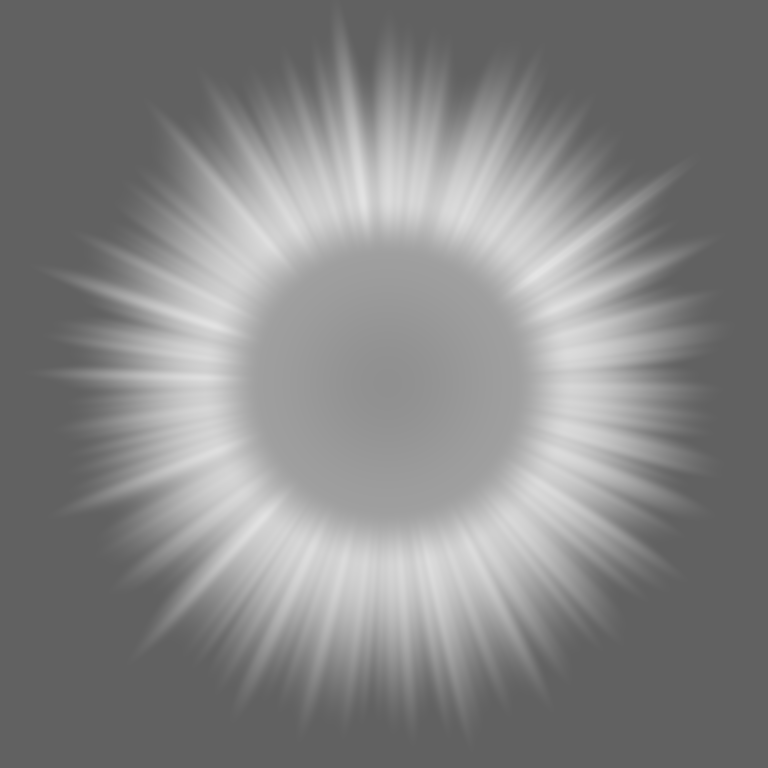
Write a Shadertoy shader that draws this background.

```glsl
// A soft grey disc ringed by a bright corona of tapering rays on a dark field.
// Periodic gradient noise over the angle sets how far each ray reaches,
// and a few leading rays are laid over it as narrow angular bumps.

const float TAU = 6.283185;

// Random slope in -1..1 for one angular cell
float slope(float cell, float seed) {
    return 2.0 * fract(sin(cell * 127.1 + seed * 311.7) * 43758.5) - 1.0;
}

// Gradient noise around the circle; turn runs 0..1 and wraps without a seam
float angularNoise(float turn, float cells, float seed) {
    float x = turn * cells;
    float cell = floor(x);
    float f = x - cell;
    float blend = f * f * f * (f * (f * 6.0 - 15.0) + 10.0);
    float left = slope(mod(cell, cells), seed) * f;
    float right = slope(mod(cell + 1.0, cells), seed) * (f - 1.0);
    return 2.0 * mix(left, right, blend);
}

// Narrow bumps at the directions, in degrees, of the leading rays
float leadingRays(float turn) {
    const float directions[18] = float[18](
        9.0, 24.0, 35.6, 54.3, 65.5, 91.0, 98.5, 130.5, 161.5,
        178.0, 202.0, 227.0, 244.4, 256.0, 283.0, 296.0, 326.9, 337.0);
    float sum = 0.0;
    for (int i = 0; i < 18; i++) {
        float offset = fract(turn - directions[i] / 360.0 + 0.5) - 0.5;
        float degreesOff = offset * 360.0 / 1.7;
        sum += exp(-degreesOff * degreesOff);
    }
    return min(sum, 1.0);
}

void mainImage(out vec4 fragColor, in vec2 fragCoord) {
    vec2 p = (fragCoord - 0.5 * iResolution.xy) / min(iResolution.x, iResolution.y);
    p -= vec2(0.005, 0.001);
    float radius = length(p);
    float angle = atan(p.y, p.x + 1e-6);
    float turn = fract(angle / TAU);

    // Broad rays, fine streaks and leading rays
    float crest = 0.75 * angularNoise(turn, 64.0, 1.0)
                + 0.35 * angularNoise(turn, 150.0, 2.0)
                + 0.65 * leadingRays(turn) - 0.12;
    crest = clamp(crest, -0.6, 0.9);

    // Corona fading outward, a little longer above and below
    float reach = 0.45 - 0.014 * cos(2.0 * angle) + 0.075 * crest;
    float light = 1.0 - smoothstep(0.235, reach, radius);
    float field = 0.38;
    float corona = field + light * (0.45 + 0.07 * crest);

    // Central disc, lightest at its blurred rim
    float disc = mix(0.565, 0.625, smoothstep(0.0, 0.19, radius));
    float grey = mix(disc, corona, smoothstep(0.165, 0.24, radius));

    fragColor = vec4(vec3(grey), 1.0);
}
```
